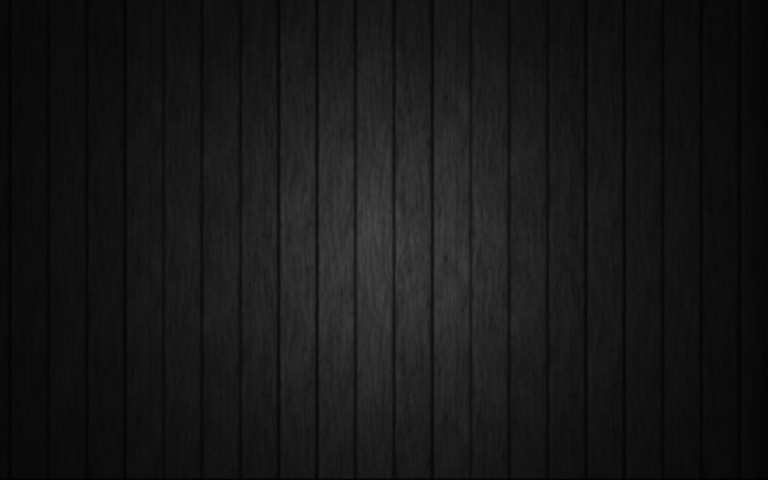
Reproduce this texture procedurally as a Shadertoy shader.

```glsl
const float PLANK_WIDTH = 0.05;
const float FIRST_SEAM = 0.0128;
const float TILE_PLANKS = 8.0;   // planks before the wood repeats
const float TILE_ROWS = 3.0;     // vertical repeats of the wood
const float KNOTTY_PLANK = 2.0;

const float PLANK_TONE[8] = float[8](1.02, 1.06, 0.98, 1.04, 0.99, 0.95, 0.92, 1.0);
const float SEAM_DEPTH[8] = float[8](0.72, 0.58, 0.6, 0.7, 0.45, 0.55, 0.55, 0.68);

vec2 hashGradient(vec2 cell) {
    vec3 q = fract(cell.xyx * vec3(0.1031, 0.1030, 0.0973));
    q += dot(q, q.yzx + 33.33);
    float angle = 6.28318 * fract((q.x + q.y) * q.z);
    return vec2(cos(angle), sin(angle));
}

float cornerNoise(vec2 cell, vec2 f, vec2 corner, float periodY) {
    vec2 c = cell + corner;
    c.y = mod(c.y, periodY);
    return dot(hashGradient(c), f - corner);
}

// Gradient noise that wraps vertically
float gradientNoise(vec2 p, float periodY) {
    vec2 cell = floor(p), f = fract(p);
    vec2 w = f * f * f * (f * (f * 6.0 - 15.0) + 10.0);
    float low = mix(cornerNoise(cell, f, vec2(0, 0), periodY),
                    cornerNoise(cell, f, vec2(1, 0), periodY), w.x);
    float high = mix(cornerNoise(cell, f, vec2(0, 1), periodY),
                     cornerNoise(cell, f, vec2(1, 1), periodY), w.x);
    return mix(low, high, w.y);
}

// Layered fibres, stretched along the plank
float woodGrain(vec2 p, float plank) {
    float shift = plank * 37.0;
    float bend = gradientNoise(vec2(p.x * 2.0 + shift, p.y * 4.0), 4.0);
    float x = p.x + 0.12 * bend;
    float broad = gradientNoise(vec2(x * 3.5 + shift, p.y * 3.0), 3.0);
    float fibre = gradientNoise(vec2(x * 10.0 + shift, p.y * 5.0), 5.0);
    float fine = gradientNoise(vec2(x * 13.0 + shift + 90.0, p.y * 18.0), 18.0);
    float pits = smoothstep(0.25, 0.55, gradientNoise(vec2(p.x * 7.0 + shift, p.y * 14.0), 14.0));
    return 0.16 * broad + 0.22 * fibre + 0.16 * fine - 0.15 * pits;
}

// Oval growth rings around a knot
float knotRings(vec2 p, vec2 center) {
    vec2 d = (p - center) * vec2(1.0, 1.5);
    float r = length(d);
    float wobble = gradientNoise(p * vec2(4.0, 7.0), 7.0);
    return sin(r * 32.0 + wobble * 5.0) * exp(-r * r * 9.0);
}

// Dark gap with a faint lit bevel on its right
float seamShade(float x, float depth) {
    float d = x - floor(x + 0.5);
    float gap = exp(-pow(d / 0.045, 2.0));
    float shadow = exp(-abs(d) / 0.08);
    float bevel = exp(-pow((d - 0.11) / 0.04, 2.0));
    return 1.0 - depth * (0.78 * gap + 0.2 * shadow) + 0.08 * bevel;
}

float centerGlow(vec2 uv, vec2 center) {
    float r = length((uv - center) * vec2(1.0, 0.625));
    return 0.026 + 0.2 * exp(-pow(r / 0.28, 1.5));
}

void mainImage(out vec4 fragColor, in vec2 fragCoord) {
    vec2 uv = fragCoord / iResolution.xy;

    // Plank layout
    float s = (uv.x - FIRST_SEAM) / PLANK_WIDTH;
    float plank = mod(floor(s), TILE_PLANKS);
    float nearestSeam = mod(floor(s + 0.5), TILE_PLANKS);
    vec2 p = vec2(fract(s), fract(uv.y * TILE_ROWS + 0.15));

    // Wood surface
    float wood = PLANK_TONE[int(plank)] + woodGrain(p, plank);
    float knotty = 1.0 - step(0.5, abs(plank - KNOTTY_PLANK));
    wood += 0.08 * knotty * knotRings(p, vec2(0.3, 0.5));
    wood *= seamShade(s, SEAM_DEPTH[int(nearestSeam)]);

    // Light and dark border
    float light = centerGlow(uv, vec2(0.505, 0.485));
    light *= smoothstep(-0.001, 0.006, uv.y);
    light *= mix(0.6, 1.0, smoothstep(0.0, 0.035, 1.0 - uv.x));

    fragColor = vec4(vec3(clamp(wood * light, 0.0, 1.0)), 1.0);
}
```
